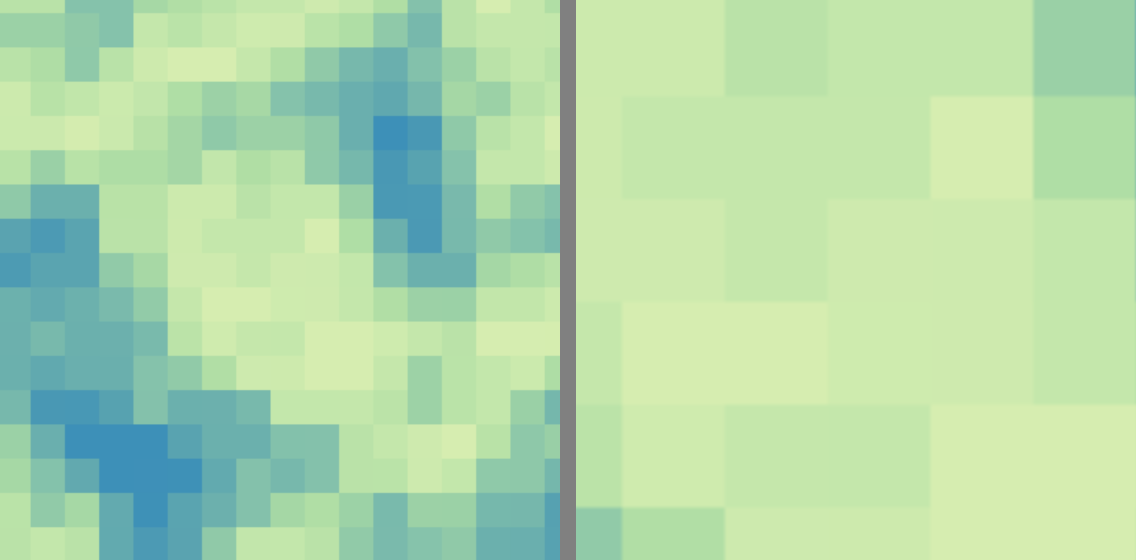
Left: the whole. Right: its middle third, enlarged.
This texture is drawn by a Shadertoy shader. Its source:

```glsl
// A coarse mosaic of square cells, coloured like a blurred height map.
// Folded gradient noise gives pale winding ribbons between blue pools; each
// cell's height is ranked against a sample grid, so colour shares stay fixed.

#define CELLS 16.34               // cells across the canvas
#define GRID_SHIFT vec2(0.106, 0.043)
#define SEED vec2(37.0, 12.0)
#define RIBBON_FREQ 0.115         // noise frequencies per cell
#define PATCH_FREQ 0.29
#define GRAIN_FREQ 0.67
#define PATCH_AMOUNT 0.38
#define GRAIN_AMOUNT 0.16
#define TONES_PER_STOP 2.0        // tone steps between palette stops
#define DRIFT 0.22                // slow tone change inside equal steps
#define EDGE 0.03                 // half width of a cell border, in cells
#define SAMPLES 8                 // ranking grid is SAMPLES x SAMPLES

const int STOPS = 8;
const float shareStops[STOPS] = float[](0.0, 0.20, 0.42, 0.515, 0.675, 0.83, 0.935, 1.0);
const vec3 palette[STOPS] = vec3[](
    vec3(0.84, 0.93, 0.69), vec3(0.765, 0.905, 0.67),
    vec3(0.69, 0.87, 0.645), vec3(0.61, 0.82, 0.65),
    vec3(0.52, 0.76, 0.67), vec3(0.42, 0.69, 0.68),
    vec3(0.35, 0.64, 0.69), vec3(0.24, 0.565, 0.72));

float hash(vec2 p) {
    vec3 q = fract(p.xyx * 0.1031);
    q += dot(q, q.yzx + 33.33);
    return fract((q.x + q.y) * q.z);
}

// Slope of one lattice corner, seen from offset d
float corner(vec2 lattice, vec2 d) {
    float angle = 6.28318 * hash(lattice);
    return dot(vec2(cos(angle), sin(angle)), d);
}

float gradientNoise(vec2 p) {
    vec2 i = floor(p), f = p - i;
    vec2 w = f * f * f * (f * (f * 6.0 - 15.0) + 10.0);
    vec2 e = vec2(1.0, 0.0);
    return mix(mix(corner(i, f), corner(i + e.xy, f - e.xy), w.x),
               mix(corner(i + e.yx, f - e.yx), corner(i + e.xx, f - e.xx), w.x), w.y);
}

// Zero crossings of the folded noise become the pale ribbons
float cellHeight(vec2 cell) {
    vec2 p = cell + SEED;
    vec2 turned = mat2(0.8, 0.6, -0.6, 0.8) * p;
    return abs(gradientNoise(p * RIBBON_FREQ))
         + PATCH_AMOUNT * gradientNoise(turned * PATCH_FREQ + 17.3)
         + GRAIN_AMOUNT * gradientNoise(p * GRAIN_FREQ + 51.7);
}

// Share of sampled cells that lie lower than each of four heights
vec4 rankHeights(vec4 heights) {
    vec4 lower = vec4(0.0);
    for (int y = 0; y < SAMPLES; y++)
        for (int x = 0; x < SAMPLES; x++) {
            float h = cellHeight(vec2(x, y) * 2.0 + 1.0);
            lower += vec4(lessThan(vec4(h), heights));
        }
    return lower / float(SAMPLES * SAMPLES);
}

// Stepped palette with a slow drift of tone
vec3 cellColour(float rank, vec2 cell) {
    float tone = 0.0;
    for (int i = 1; i < STOPS; i++)
        tone += clamp((rank - shareStops[i - 1]) / (shareStops[i] - shareStops[i - 1]), 0.0, 1.0);
    tone = floor(tone * TONES_PER_STOP + 0.5) / TONES_PER_STOP;
    tone += DRIFT * gradientNoise(cell * 0.21 + 83.1);
    vec3 colour = palette[0];
    for (int i = 1; i < STOPS; i++)
        colour = mix(colour, palette[i], clamp(tone - float(i - 1), 0.0, 1.0));
    return colour;
}

void mainImage(out vec4 fragColor, in vec2 fragCoord) {
    vec2 grid = fragCoord / iResolution.y * CELLS + GRID_SHIFT - 0.5;
    vec2 cell = floor(grid);
    vec2 blend = smoothstep(0.5 - EDGE, 0.5 + EDGE, grid - cell);

    // The four nearest cells, joined by narrow soft borders
    vec2 right = cell + vec2(1.0, 0.0);
    vec2 above = cell + vec2(0.0, 1.0);
    vec2 diagonal = cell + 1.0;
    vec4 rank = rankHeights(vec4(cellHeight(cell), cellHeight(right),
                                 cellHeight(above), cellHeight(diagonal)));
    vec3 lowerRow = mix(cellColour(rank.x, cell), cellColour(rank.y, right), blend.x);
    vec3 upperRow = mix(cellColour(rank.z, above), cellColour(rank.w, diagonal), blend.x);
    fragColor = vec4(mix(lowerRow, upperRow, blend.y), 1.0);
}
```
